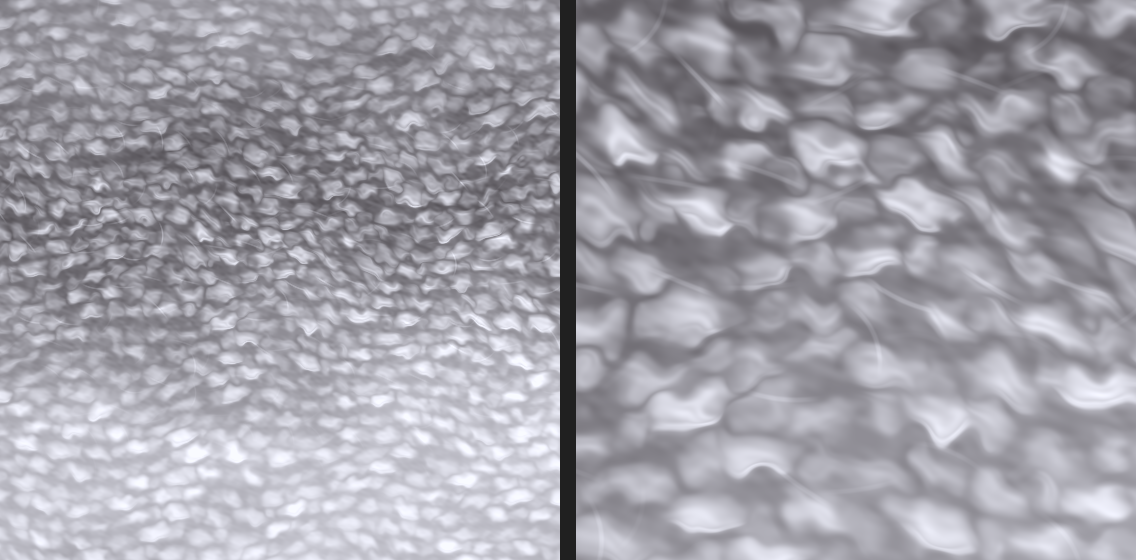
Left: the whole. Right: its middle third, enlarged.
Write a WebGL 1 fragment shader that draws this texture.

```glsl
precision highp float;

uniform vec2 u_resolution;

const vec3 SHADOW = vec3(0.30, 0.285, 0.305);
const vec3 LIGHT = vec3(0.94, 0.945, 0.99);
const vec2 THREADS = vec2(29.0, 31.0);

vec2 hash2(vec2 p) {
  vec2 k = vec2(dot(p, vec2(127.1, 311.7)), dot(p, vec2(269.5, 183.3)));
  return fract(sin(k) * 43758.55);
}

float noise(vec2 p) {
  vec2 i = floor(p);
  vec2 f = p - i;
  f = f * f * (3.0 - 2.0 * f);
  float low = mix(hash2(i).x, hash2(i + vec2(1.0, 0.0)).x, f.x);
  float high = mix(hash2(i + vec2(0.0, 1.0)).x, hash2(i + 1.0).x, f.x);
  return mix(low, high, f.y);
}

float smoothMax(float a, float b, float k) {
  float h = max(k - abs(a - b), 0.0) / k;
  return max(a, b) + h * h * k * 0.25;
}

vec2 rotate(vec2 p, float angle) {
  float c = cos(angle);
  float s = sin(angle);
  return vec2(c * p.x - s * p.y, s * p.x + c * p.y);
}

// Uneven threads: slow sine drift plus small ragged edges
vec2 bendThreads(vec2 p, float ragged) {
  vec2 g = p * THREADS;
  g.y += 0.45 * sin(p.x * 7.0 + p.y * 4.0) + 0.25 * sin(p.x * 19.0 - p.y * 11.0);
  g.x += 0.5 * sin(p.y * 9.0 + p.x * 3.0) + 0.25 * sin(p.y * 27.0 + p.x * 8.0);
  vec2 fray = vec2(noise(g * 2.3), noise(g * 2.3 + 37.0)) - 0.5;
  return g + fray * ragged;
}

// Plain weave: x is the shaded height, y is the glint on the lower rims
vec2 weave(vec2 g, float focus) {
  vec2 base = floor(g);
  float height = 0.0;
  float glint = 0.0;
  for (int j = -1; j <= 1; j++) {
    for (int i = -1; i <= 1; i++) {
      vec2 cell = base + vec2(float(i), float(j));
      vec2 r = hash2(cell);
      vec2 s = hash2(cell + 71.0);
      float weft = mod(cell.x + cell.y, 2.0);
      vec2 d = g - cell - 0.5 - (r - 0.5) * 0.42;
      d.y += (s.x - 0.4) * 0.45 * d.x;
      d /= mix(vec2(0.6, 0.55), vec2(0.94, 0.58), weft) * (0.88 + 0.24 * s.y);

      float dist = length(d);
      float bump = 1.0 - smoothstep(0.15, mix(1.25, 1.08, focus), dist);
      float strands = sin(d.y * 11.0 + d.x * 4.0 + r.x * 6.28 + 2.0 * sin(d.x * 3.0 + s.y * 6.0));
      float level = mix(0.62, 0.95, weft) * (0.66 + 0.5 * r.y);
      float shade = bump * level * (1.0 - 0.2 * d.y + 0.09 * focus * strands);
      height = smoothMax(height, shade, mix(0.3, 0.14, focus));

      float rim = 1.0 - smoothstep(0.03, 0.17, abs(dist - 0.62));
      float arc = smoothstep(0.15, 0.55, -d.y) * smoothstep(-0.6, 0.2, d.x * (s.x - 0.3) * 2.0);
      glint = max(glint, rim * arc * step(0.55, s.y) * weft * r.y);
    }
  }
  return vec2(height, glint);
}

// Loose curved fibres, one per cell
float hairs(vec2 p) {
  vec2 base = floor(p);
  float cover = 0.0;
  for (int j = -1; j <= 1; j++) {
    for (int i = -1; i <= 1; i++) {
      vec2 cell = base + vec2(float(i), float(j));
      vec2 r = hash2(cell + 13.0);
      vec2 d = rotate(p - cell - r, (r.x + r.y - 1.0) * 1.8);
      d.y += (r.y - 0.5) * 1.6 * d.x * d.x;
      float line = 1.0 - smoothstep(0.008, 0.038, abs(d.y));
      float ends = 1.0 - smoothstep(0.15, 0.45, abs(d.x));
      cover = max(cover, line * ends * r.x);
    }
  }
  return cover;
}

// Broad light: dim fold above the middle, bright lower half
float lighting(vec2 p) {
  float y = p.y + 0.05 * sin(p.x * 5.0 + 0.6) + 0.05 * (noise(p * 6.0) - 0.5);
  float tone = mix(0.77, 0.43, smoothstep(0.2, 0.62, y));
  tone += 0.07 * smoothstep(0.76, 0.98, y);
  tone += 0.05 * (p.x - 0.5);
  return tone + 0.16 * (noise(p * vec2(7.0, 11.0) + 5.0) - 0.5);
}

void main() {
  vec2 p = gl_FragCoord.xy / u_resolution;
  float offset = (p.y - 0.61) / 0.27;
  float focus = exp(-offset * offset);

  vec2 g = bendThreads(p, mix(0.35, 0.6, focus));
  vec2 cloth = weave(g, focus);
  float contrast = mix(0.46, 0.66, focus);
  float tone = lighting(p) + contrast * (cloth.x - 0.5);

  // Fine fibre detail appears where the cloth is sharp
  float fibre = noise(rotate(p, 0.35) * vec2(85.0, 190.0)) - 0.5;
  tone += fibre * mix(0.05, 0.17, focus);
  tone += cloth.y * mix(0.1, 0.36, focus);
  tone += hairs(p * 17.0) * 0.2 * focus;

  gl_FragColor = vec4(mix(SHADOW, LIGHT, clamp(tone, 0.0, 1.06)), 1.0);
}
```
